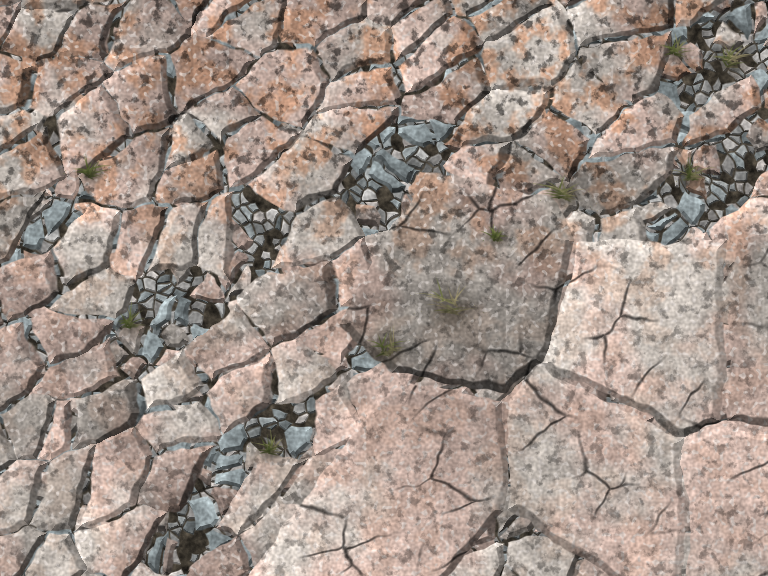
Reproduce this texture procedurally as a WebGL 2 fragment shader.

```glsl
#version 300 es
precision highp float;
uniform vec2 u_resolution;
out vec4 fragColor;

const vec3 PINK = vec3(0.73, 0.64, 0.60);
const vec3 GREY = vec3(0.70, 0.67, 0.64);
const vec3 LICHEN = vec3(0.72, 0.54, 0.43);
const vec3 PALE = vec3(0.84, 0.81, 0.79);
const vec3 SLATE = vec3(0.58, 0.62, 0.63);
const vec3 SOIL = vec3(0.23, 0.21, 0.18);
const vec3 GREEN = vec3(0.36, 0.40, 0.21);
const vec3 STRAW = vec3(0.62, 0.58, 0.44);
const vec2 LIGHT = vec2(-0.35, 0.94);
const vec2 BLOCK_SCALE = vec2(8.0, 12.0);
const mat2 BLOCK_TURN = mat2(0.83, -0.56, 0.56, 0.83);
const float SLAB_SCALE = 3.1;
const float STONE_SCALE = 23.0;
const float PEBBLE_SCALE = 55.0;
const float TUFT_SCALE = 11.0;
const int BLADES = 22;

struct Cell { vec2 id; vec2 site; vec2 local; vec2 normal; float edge; };

vec2 hash2(vec2 p) {
  vec3 h = fract(p.xyx * vec3(0.1031, 0.1030, 0.0973));
  h += dot(h, h.yzx + 33.33);
  return fract((h.xx + h.yz) * h.zy);
}

float gradDot(vec2 i, vec2 f, vec2 corner) {
  float a = 6.2832 * hash2(i + corner).x;
  return dot(vec2(cos(a), sin(a)), f - corner);
}

float noise(vec2 p) {
  vec2 i = floor(p), f = p - i, u = f * f * f * (f * (f * 6.0 - 15.0) + 10.0);
  return 1.4 * mix(mix(gradDot(i, f, vec2(0)), gradDot(i, f, vec2(1, 0)), u.x),
                   mix(gradDot(i, f, vec2(0, 1)), gradDot(i, f, vec2(1)), u.x), u.y);
}

float fbm(vec2 p) {
  float sum = 0.0, amp = 0.8;
  for (int i = 0; i < 4; i++) {
    sum += amp * noise(p);
    p = mat2(1.6, 1.2, -1.2, 1.6) * p + 5.3;
    amp *= 0.55;
  }
  return sum;
}

// Voronoi cell with distance and direction to its nearest border
Cell voronoi(vec2 p) {
  Cell c;
  vec2 base = floor(p);
  float best = 1e3;
  for (int k = 0; k < 9; k++) {
    vec2 id = base + vec2(k % 3 - 1, k / 3 - 1);
    vec2 site = id + hash2(id);
    float d = dot(site - p, site - p);
    if (d < best) { best = d; c.id = id; c.site = site; }
  }
  c.local = p - c.site;
  c.edge = 1e3;
  for (int k = 0; k < 25; k++) {
    if (k == 12) continue;
    vec2 id = c.id + vec2(k % 5 - 2, k / 5 - 2);
    vec2 site = id + hash2(id);
    vec2 n = normalize(site - c.site);
    float d = dot(0.5 * (site + c.site) - p, n);
    if (d < c.edge) { c.edge = d; c.normal = n; }
  }
  return c;
}

float segment(vec2 p, vec2 a, vec2 b) {
  vec2 d = b - a;
  return length(p - a - d * clamp(dot(p - a, d) / dot(d, d), 0.0, 1.0));
}

// Positive inside the gullies that hold rubble, soil and grass
float clutter(vec2 p) {
  float d = segment(p, vec2(0.22, 0.0), vec2(0.66, 0.40));
  d = min(d, segment(p, vec2(0.30, 0.42), vec2(0.70, 0.68)));
  d = min(d, segment(p, vec2(0.70, 0.68), vec2(1.12, 0.62)));
  d = min(d, segment(p, vec2(1.12, 0.64), vec2(1.32, 0.78)));
  d = min(d, segment(p, vec2(0.86, 0.88), vec2(1.33, 0.93)) + 0.02);
  d = min(d, segment(p, vec2(0.10, 0.62), vec2(0.26, 0.73)) + 0.02);
  return 0.06 - min(d, 0.17) + 0.11 * noise(p * 6.0) + 0.06 * noise(p * 14.0 + 9.0);
}

vec3 rock(vec2 p, vec2 id) {
  vec2 r = hash2(id + 71.0);
  vec3 c = mix(PINK, GREY, smoothstep(-0.3, 0.4, fbm(p * 5.0) + r.x - 0.5));
  float upper = smoothstep(0.4, 0.8, p.y);
  c = mix(c, LICHEN, (0.15 + 0.6 * upper) * smoothstep(-0.1, 0.35, fbm(p * 13.0 + 7.0)));
  c *= 0.86 + 0.24 * r.y + 0.16 * fbm(p * 24.0);
  c = mix(c, PALE, 0.6 * smoothstep(0.15, 0.55, noise(p * 105.0)));
  return c * (1.0 - (0.28 + 0.2 * upper) * smoothstep(0.1, 0.6, fbm(p * 42.0 + 3.0)));
}

// One faceted stone: lit upper rim, dark lower face, open joint around it
vec3 layStone(vec3 under, Cell c, float scale, float gap, float bevel, vec3 tint, float present) {
  float aa = 0.9 * scale / u_resolution.y;
  float facing = dot(c.normal, LIGHT);
  float rim = 1.0 - smoothstep(bevel * 0.7, bevel, c.edge - gap);
  float shade = 1.0 + 0.5 * dot(hash2(c.id + 3.0) - 0.5, c.local);
  shade += rim * (facing > 0.0 ? 0.12 * facing : 0.55 * facing);
  return mix(under, tint * shade, present * smoothstep(gap - aa, gap + aa, c.edge));
}

vec3 growGrass(vec3 c, vec2 p) {
  vec2 base = floor(p * TUFT_SCALE);
  for (int k = 0; k < 9; k++) {
    vec2 id = base + vec2(k % 3 - 1, k / 3 - 1);
    vec2 root = (id + hash2(id + 31.0)) / TUFT_SCALE;
    vec2 r = hash2(id + 57.0);
    if (r.x > 0.75 * smoothstep(-0.02, 0.1, clutter(root))) continue;
    float reach = mix(0.03, 0.075, r.y);
    c = mix(c, SOIL, 0.6 * (1.0 - smoothstep(0.1, 0.8, length(p - root) / reach)));
    for (int b = 0; b < BLADES; b++) {
      vec2 h = hash2(id * 7.0 + vec2(b, 3 * b) + 11.0), g = hash2(id * 5.0 + vec2(2 * b, b));
      float a = 1.57 + (h.x - 0.5) * 4.2;
      vec2 dir = vec2(cos(a), sin(a)), q = p - root - 0.35 * reach * (g - 0.5);
      float len = reach * mix(0.45, 1.0, h.y), t = clamp(dot(q, dir) / len, 0.0, 1.0);
      q -= dir * t * len + vec2(dir.x * 0.2, -0.3 * abs(dir.x)) * len * t * t;
      float width = 0.0015 * (1.1 - t), aa = 0.7 / u_resolution.y;
      vec3 blade = mix(GREEN, STRAW, smoothstep(0.3, 1.0, g.x * 0.7 + r.y * 0.5)) * (0.5 + 0.4 * g.y + 0.3 * t);
      c = mix(c, blade, 0.85 * (1.0 - smoothstep(width - aa, width + aa, length(q))));
    }
  }
  return c;
}

void main() {
  vec2 p = gl_FragCoord.xy / u_resolution.y;
  vec2 q = p + 0.014 * vec2(noise(p * 9.0), noise(p * 9.0 + 40.0))
             + 0.004 * vec2(noise(p * 42.0), noise(p * 42.0 + 20.0));
  vec3 c = SOIL * (1.0 + 0.7 * fbm(p * 50.0));

  // Gravel and loose stones
  Cell pebble = voronoi(q * PEBBLE_SCALE);
  vec2 r = hash2(pebble.id + 5.0);
  vec3 tint = mix(SLATE, PALE, r.x) * (0.6 + 0.5 * r.y);
  c = layStone(c, pebble, PEBBLE_SCALE, 0.07, 0.16, tint, step(r.y, 0.72));
  Cell stone = voronoi(q * STONE_SCALE);
  r = hash2(stone.id + 15.0);
  tint = mix(rock(p, stone.id), SLATE * (1.0 + 0.25 * fbm(p * 40.0)), step(0.5, r.x));
  c = layStone(c, stone, STONE_SCALE, 0.07, 0.2, tint * (0.8 + 0.4 * r.y), step(r.y, 0.6));

  // Jointed bedrock, broken away along the gullies
  Cell block = voronoi(BLOCK_TURN * q * BLOCK_SCALE);
  vec2 centre = (block.site / BLOCK_SCALE) * BLOCK_TURN;
  float joint = 0.025 + 0.07 * noise(p * 11.0 + 60.0);
  float kept = step(clutter(centre), 0.02 + 0.06 * (hash2(block.id).x - 0.5));
  c = layStone(c, block, BLOCK_SCALE.y, joint, 0.13, rock(p, block.id), kept);

  // Broad slabs with hairline cracks
  Cell slab = voronoi(q * SLAB_SCALE);
  vec2 fromCore = (slab.site / SLAB_SCALE - vec2(0.98, 0.29)) / vec2(0.46, 0.35);
  float crack = 1.0 - smoothstep(0.0, 0.045, block.edge);
  tint = rock(p, slab.id) * (1.0 - 0.6 * crack * smoothstep(-0.1, 0.35, noise(p * 7.0 + 80.0)));
  c = layStone(c, slab, SLAB_SCALE, 0.012 + 0.02 * noise(p * 8.0), 0.05, tint, step(length(fromCore), 1.0));

  c = growGrass(c, p);
  c *= 1.0 + 0.16 * noise(p * 170.0) + 0.1 * noise(p * 75.0 + 13.0);
  fragColor = vec4(clamp(c, 0.0, 1.0), 1.0);
}
```
